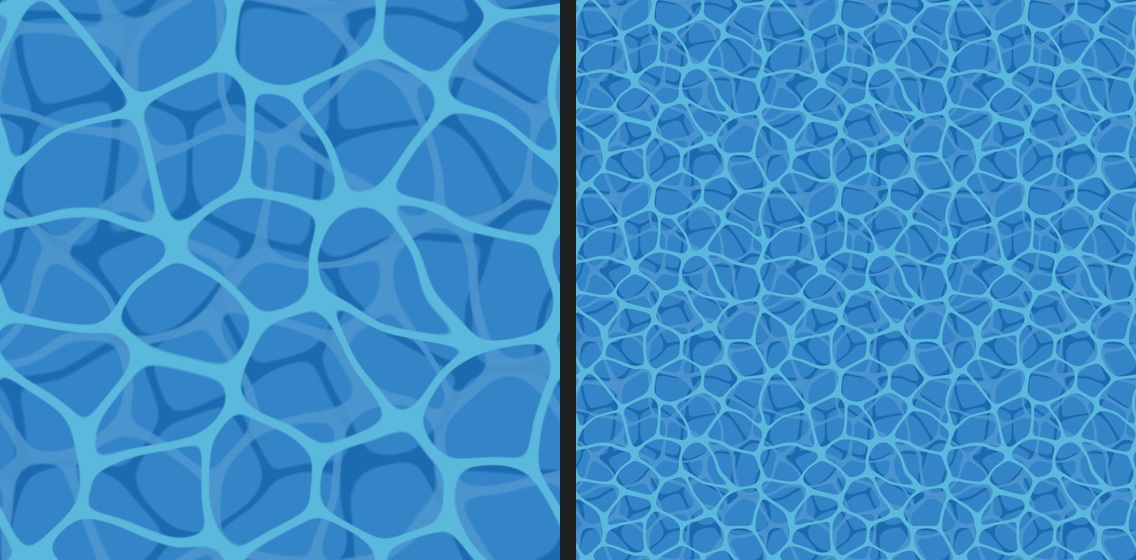
Left: one tile. Right: repeated 3 by 3.
Reproduce this texture procedurally as a WebGL 1 fragment shader.

```glsl
precision highp float;

uniform vec2 u_resolution;

#define CELLS 5.0          // cells across the canvas, whole number
#define JITTER 0.86        // scatter of cell centres
#define WARP_CELLS 7.0     // bends across the canvas, whole number
#define WARP_AMOUNT 0.055  // strength of the bends
#define ROUNDING 17.0      // lower fills the junctions more
#define CREST_WIDTH 0.0073
#define SHADOW_WIDTH 0.0065
#define GLINT_WIDTH 0.0080
#define WATER vec3(0.20, 0.52, 0.78)
#define SHADOW vec3(0.11, 0.42, 0.69)
#define GLINT vec3(0.32, 0.60, 0.82)
#define CREST vec3(0.35, 0.72, 0.86)

vec2 hash2(vec2 p) {
  vec2 q = vec2(dot(p, vec2(127.1, 311.7)), dot(p, vec2(269.5, 183.3)));
  return fract(sin(q) * 43758.5453);
}

// Two channels of value noise that wrap after `period` lattice steps
vec2 wrappedNoise(vec2 p, float period, float seed) {
  vec2 i = floor(p);
  vec2 f = fract(p);
  f = f * f * f * (f * (f * 6.0 - 15.0) + 10.0);
  vec2 a = hash2(mod(i, period) + seed);
  vec2 b = hash2(mod(i + vec2(1.0, 0.0), period) + seed);
  vec2 c = hash2(mod(i + vec2(0.0, 1.0), period) + seed);
  vec2 d = hash2(mod(i + vec2(1.0, 1.0), period) + seed);
  return mix(mix(a, b, f.x), mix(c, d, f.x), f.y);
}

vec2 cellCentre(vec2 cell, float seed) {
  return cell + 0.5 + JITTER * (hash2(mod(cell, CELLS) + seed) - 0.5);
}

// Distance to the borders of wrapped Voronoi cells, with rounded corners
float borderDistance(vec2 uv, float seed) {
  vec2 bend = wrappedNoise(uv * WARP_CELLS, WARP_CELLS, seed + 31.0) - 0.5;
  vec2 p = (uv + WARP_AMOUNT * bend) * CELLS;

  // Nearest centre
  vec2 home = floor(p);
  vec2 nearestCell = home;
  vec2 nearest = vec2(0.0);
  float best = 100.0;
  for (int y = -1; y <= 1; y++) {
    for (int x = -1; x <= 1; x++) {
      vec2 cell = home + vec2(float(x), float(y));
      vec2 toCentre = cellCentre(cell, seed) - p;
      float d = dot(toCentre, toCentre);
      if (d < best) {
        best = d;
        nearest = toCentre;
        nearestCell = cell;
      }
    }
  }

  // Smooth minimum over the borders with all neighbours
  float sum = 0.0;
  for (int y = -2; y <= 2; y++) {
    for (int x = -2; x <= 2; x++) {
      if (x == 0 && y == 0) continue;
      vec2 cell = nearestCell + vec2(float(x), float(y));
      vec2 other = cellCentre(cell, seed) - p;
      float d = dot(0.5 * (nearest + other), normalize(other - nearest));
      sum += exp(-ROUNDING * d);
    }
  }
  return -log(max(sum, 1e-9)) / (ROUNDING * CELLS);
}

float line(float dist, float halfWidth, float softness) {
  return 1.0 - smoothstep(halfWidth - softness, halfWidth + softness, dist);
}

void main() {
  vec2 uv = gl_FragCoord.xy / u_resolution;

  // Deep shadows, faint glints, then bright crests on top
  float shadow = line(borderDistance(uv, 17.0), SHADOW_WIDTH, 0.0032);
  float glint = line(borderDistance(uv, 53.0), GLINT_WIDTH, 0.0030);
  float crest = line(borderDistance(uv, 91.0), CREST_WIDTH, 0.0022);

  vec3 color = mix(WATER, SHADOW, shadow);
  color = mix(color, GLINT, 0.8 * glint);
  color = mix(color, CREST, crest);
  gl_FragColor = vec4(color, 1.0);
}
```
